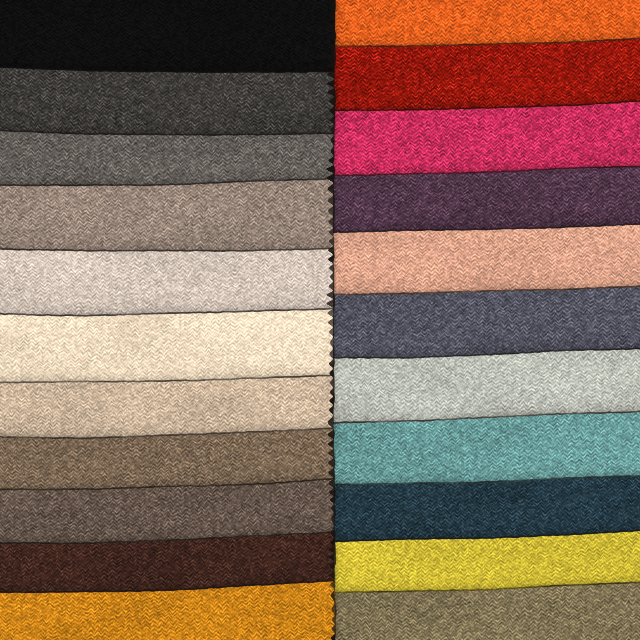
Write a three.js fragment shader that draws this texture.

```glsl
#define SEAM 0.5205
#define TOOTH_COUNT 66.0
#define TOOTH_DEPTH 0.011
#define WEAVE_ROWS 172.0
#define WEAVE_ZIGS 80.0
#define CREASE_WIDTH 0.0012
#define FOLD_SHADE 0.008
#define BOW 0.004
#define SOFT 0.0011

varying vec2 vUv;

float hash(vec2 p) {
  vec3 q = fract(vec3(p.xyx) * 0.1031);
  q += dot(q, q.yzx + 33.33);
  return fract((q.x + q.y) * q.z);
}

float noise(vec2 p) {
  vec2 cell = floor(p);
  vec2 f = fract(p);
  f = f * f * (3.0 - 2.0 * f);
  return mix(mix(hash(cell), hash(cell + vec2(1.0, 0.0)), f.x),
             mix(hash(cell + vec2(0.0, 1.0)), hash(cell + 1.0), f.x), f.y);
}

// Light of the broken chevron weave: about 0 on average
float weave(vec2 p) {
  vec2 q = p + 0.005 * vec2(noise(p * 45.0), noise(p * 45.0 + 40.0));
  float zig = abs(fract(q.x * WEAVE_ZIGS) - 0.5) * 2.0;
  float thread = cos(6.28318 * (q.y * WEAVE_ROWS + zig));
  float worn = mix(0.1, 0.55, noise(q * vec2(110.0, 150.0)));
  float fibre = noise(p * vec2(270.0, 330.0)) - 0.5;
  float grain = hash(floor(p * 560.0)) - 0.5;
  return thread * worn + fibre * 0.95 + grain * 0.4;
}

void main() {
  float down = 1.0 - vUv.y;
  float seam = SEAM + 0.003 * (2.0 * down - 1.0) * (2.0 * down - 1.0);
  float rightSide = step(seam, vUv.x);
  float along = mix(vUv.x / seam, (vUv.x - seam) / (1.0 - seam), rightSide);

  // Dyes, and the height of each top rim at its left and right end
  vec3 dye[22];
  vec2 rim[22];
  dye[0] = vec3(0.06, 0.06, 0.06);   rim[0] = vec2(-0.100, -0.100);
  dye[1] = vec3(0.24, 0.23, 0.22);   rim[1] = vec2(0.105, 0.112);
  dye[2] = vec3(0.39, 0.37, 0.35);   rim[2] = vec2(0.205, 0.208);
  dye[3] = vec3(0.59, 0.52, 0.47);   rim[3] = vec2(0.290, 0.279);
  dye[4] = vec3(0.84, 0.78, 0.73);   rim[4] = vec2(0.390, 0.388);
  dye[5] = vec3(0.94, 0.86, 0.75);   rim[5] = vec2(0.493, 0.483);
  dye[6] = vec3(0.80, 0.71, 0.61);   rim[6] = vec2(0.597, 0.586);
  dye[7] = vec3(0.49, 0.41, 0.33);   rim[7] = vec2(0.685, 0.669);
  dye[8] = vec3(0.39, 0.33, 0.29);   rim[8] = vec2(0.765, 0.750);
  dye[9] = vec3(0.25, 0.15, 0.12);   rim[9] = vec2(0.850, 0.831);
  dye[10] = vec3(0.79, 0.51, 0.10);  rim[10] = vec2(0.927, 0.908);
  dye[11] = vec3(0.88, 0.37, 0.12);  rim[11] = vec2(-0.100, -0.100);
  dye[12] = vec3(0.59, 0.09, 0.05);  rim[12] = vec2(0.073, 0.062);
  dye[13] = vec3(0.79, 0.18, 0.36);  rim[13] = vec2(0.174, 0.160);
  dye[14] = vec3(0.31, 0.21, 0.28);  rim[14] = vec2(0.276, 0.260);
  dye[15] = vec3(0.85, 0.63, 0.53);  rim[15] = vec2(0.363, 0.351);
  dye[16] = vec3(0.33, 0.33, 0.38);  rim[16] = vec2(0.462, 0.447);
  dye[17] = vec3(0.75, 0.76, 0.72);  rim[17] = vec2(0.561, 0.544);
  dye[18] = vec3(0.41, 0.61, 0.60);  rim[18] = vec2(0.660, 0.643);
  dye[19] = vec3(0.14, 0.22, 0.26);  rim[19] = vec2(0.759, 0.744);
  dye[20] = vec3(0.82, 0.74, 0.22);  rim[20] = vec2(0.846, 0.831);
  dye[21] = vec3(0.50, 0.45, 0.33);  rim[21] = vec2(0.926, 0.911);

  // Lay each swatch over the one above it
  vec3 cloth = vec3(0.0);
  float below = 0.0;
  float toNext = 1.0;
  float toRim = 1.0;
  float layer = 0.0;
  for (int i = 0; i < 11; i++) {
    float id = float(i) + 11.0 * rightSide;
    vec2 ends = mix(rim[i], rim[i + 11], rightSide);
    float edge = mix(ends.x, ends.y, along) + BOW * 4.0 * along * (1.0 - along) * (1.0 - 0.5 * rightSide);
    edge += 0.003 * (noise(vec2(along * 4.0, id * 7.0)) - 0.5);
    edge += 0.0012 * (noise(vec2(along * 70.0, id * 7.0)) - 0.5);
    float d = down - edge;
    cloth = mix(cloth, mix(dye[i], dye[i + 11], rightSide), smoothstep(-SOFT, SOFT, d));
    toRim = min(toRim, abs(d + 0.0008));
    if (d > 0.0) { below = d; layer = id; }
    else toNext = min(toNext, -d);
  }

  // Weave, stronger on dark cloth, with broad uneven wear
  float luma = dot(cloth, vec3(0.3, 0.59, 0.11));
  float light = weave(vec2(vUv.x + layer * 0.137, below + layer));
  float wear = noise(vUv * vec2(9.0, 22.0) + layer * 5.0) - 0.5;
  vec3 color = cloth * (1.0 + light * mix(0.58, 0.16, luma) + wear * 0.10);
  color += max(light - 0.25, 0.0) * 0.16 * (1.0 - luma) * smoothstep(0.06, 0.25, luma);

  // Fold shadow and thin crease at the rims
  color *= 1.0 - 0.25 * exp(-toNext / FOLD_SHADE);
  float crease = 1.0 - smoothstep(CREASE_WIDTH * 0.3, CREASE_WIDTH + SOFT, toRim);
  vec3 creaseTint = mix(vec3(0.09, 0.07, 0.06), color, 0.2);
  color = mix(color, creaseTint, crease * mix(0.5, 0.95, noise(vUv * vec2(30.0, 12.0))));

  // Pinked edge of the left column and the uneven dark gap beside it
  float teeth = abs(fract(down * TOOTH_COUNT + 0.8 * noise(vec2(down * 25.0, 3.0))) - 0.5) * 2.0;
  float bite = TOOTH_DEPTH * mix(0.3, 1.0, noise(vec2(down * 30.0, 8.0)));
  float clothEnd = seam - 0.0005 - bite * smoothstep(0.0, 1.0, teeth);
  float gapEnd = seam + 0.003 * noise(vec2(down * 90.0, 5.0));
  float gap = smoothstep(clothEnd - SOFT, clothEnd + SOFT, vUv.x)
            * (1.0 - smoothstep(gapEnd - SOFT, gapEnd + SOFT, vUv.x));
  color *= 1.0 - 0.3 * rightSide * exp(-abs(vUv.x - seam) / 0.004);
  color = mix(color, vec3(0.09, 0.07, 0.06), gap * mix(0.65, 1.0, noise(vec2(down * 45.0, 1.0))));

  gl_FragColor = vec4(clamp(color, 0.0, 1.0), 1.0);
}
```
